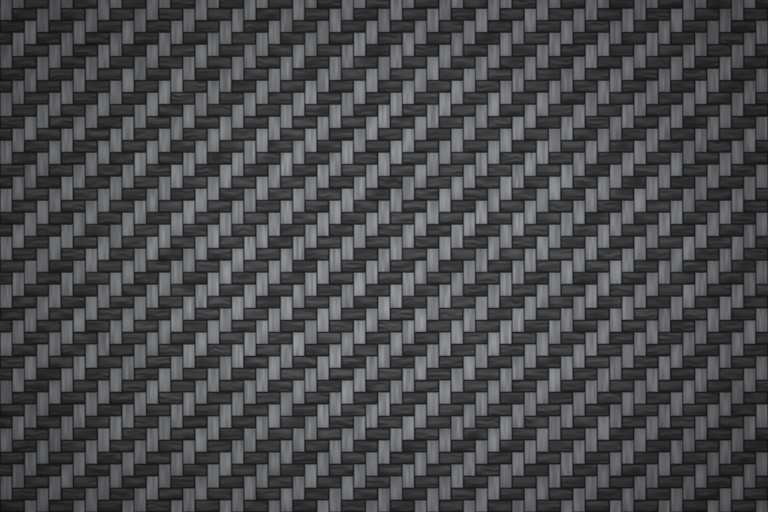
Give the GLSL for this texture, as a WebGL 2 fragment shader.

```glsl
#version 300 es
precision highp float;
// Carbon fibre cloth: a 2x2 twill of pale upright and dark level tows, dimmed to the edges.

#define GRID vec2(63.0, 42.7)     // tows across and down
#define PALE vec3(0.505, 0.515, 0.530)
#define DARK vec3(0.245, 0.245, 0.250)
#define SEAM vec3(0.085, 0.085, 0.090)
#define PALE_STRANDS 5.0          // strands in one pale tow
#define DARK_STRANDS 5.0          // strands in one dark tow
#define STRAND_CONTRAST 0.26
#define TOW_VARIATION 0.10
#define VIGNETTE 0.44
#define SAMPLES 3                 // samples per pixel side

uniform vec2 u_resolution;
out vec4 outColor;

float hash(vec2 p) {
    return fract(sin(dot(p, vec2(127.1, 311.7))) * 43758.5453);
}

float noise(vec2 p) {
    vec2 i = floor(p), f = fract(p);
    f = f * f * (3.0 - 2.0 * f);
    float low = mix(hash(i), hash(i + vec2(1, 0)), f.x);
    float high = mix(hash(i + vec2(0, 1)), hash(i + vec2(1, 1)), f.x);
    return mix(low, high, f.y);
}

// Soft cover of one float: 0 at its rim, 1 inside. Both axes run from 0 to 1.
float inside(vec2 q, vec2 rim) {
    vec2 d = smoothstep(vec2(0.0), rim, min(q, 1.0 - q));
    return d.x * d.y;
}

// Pale tow, passing over two rows with upright strands
vec3 paleTow(vec2 g, vec2 q, vec2 id) {
    float strand = noise(g * vec2(PALE_STRANDS, 0.7)) - 0.5;
    float arch = 0.90 + 0.10 * sin(3.14159 * q.y);
    float tone = arch + STRAND_CONTRAST * strand + TOW_VARIATION * (hash(id) - 0.5);
    return mix(SEAM, PALE * tone, 0.42 + 0.58 * inside(q, vec2(0.13, 0.05)));
}

// Dark tow, passing over two columns with slightly wavy level strands
vec3 darkTow(vec2 g, vec2 q, vec2 id) {
    float wave = 0.22 * noise(g * vec2(1.7, 0.8));
    float strand = noise(vec2(g.x * 0.9, (g.y + wave) * DARK_STRANDS)) - 0.5;
    float tone = 0.97 + 2.0 * STRAND_CONTRAST * strand + TOW_VARIATION * (hash(id) - 0.5);
    tone *= mix(0.86, 1.08, smoothstep(0.0, 0.6, q.y));
    return mix(SEAM, DARK * tone, 0.25 + 0.75 * inside(q, vec2(0.09, 0.16)));
}

// Weave colour at a point measured in tows
vec3 weave(vec2 g) {
    vec2 cell = floor(g), f = fract(g);
    float stepIndex = mod(cell.x - cell.y, 4.0);
    if (stepIndex < 2.0) {
        vec2 q = vec2((stepIndex + f.x) * 0.5, f.y);
        return darkTow(g, q, cell - vec2(stepIndex, 0.0));
    }
    float rowInFloat = 3.0 - stepIndex;
    vec2 q = vec2(f.x, (rowInFloat + f.y) * 0.5);
    return paleTow(g, q, cell - vec2(0.0, rowInFloat));
}

void main() {
    // Average a small grid of samples for smooth edges
    vec3 color = vec3(0.0);
    for (int y = 0; y < SAMPLES; y++) {
        for (int x = 0; x < SAMPLES; x++) {
            vec2 offset = (vec2(x, y) + 0.5) / float(SAMPLES) - 0.5;
            color += weave((gl_FragCoord.xy + offset) / u_resolution * GRID);
        }
    }
    color /= float(SAMPLES * SAMPLES);

    // Light falls off toward the sides and corners
    vec2 c = gl_FragCoord.xy / u_resolution * 2.0 - 1.0;
    float falloff = smoothstep(0.25, 1.45, length(c * vec2(1.0, 0.85)));
    outColor = vec4(color * (1.03 - VIGNETTE * falloff), 1.0);
}
```
